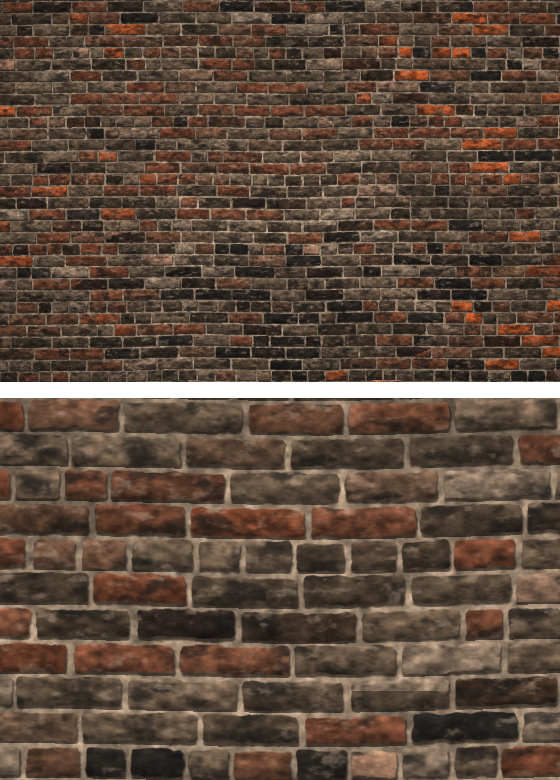
Top, the full canvas; bottom, a detail of the centre.
Reproduce this texture procedurally as a Shadertoy shader.

```glsl
// Old weathered brick wall: courses of long bricks, with a course of short
// headers every five or six rows. Joints are jittered per brick, edges are
// roughened by noise, and hashes choose each brick's clay, soot and lime.

const float ROWS = 33.0;          // courses down the canvas
const float BRICK_LENGTH = 3.14;  // long brick, in course heights
const float JOINT = 0.085;        // half the mortar width

const vec3 UMBER  = vec3(0.20, 0.165, 0.13);
const vec3 TAN    = vec3(0.43, 0.355, 0.285);
const vec3 RUST   = vec3(0.43, 0.24, 0.165);
const vec3 ORANGE = vec3(0.72, 0.33, 0.16);
const vec3 SOOT   = vec3(0.11, 0.105, 0.10);
const vec3 LIME   = vec3(0.61, 0.52, 0.44);
const vec3 MORTAR = vec3(0.50, 0.43, 0.36);

float hash(vec2 p) {
    return fract(sin(dot(p, vec2(127.1, 311.7))) * 43758.5453);
}

float noise(vec2 p) {
    vec2 i = floor(p), f = fract(p);
    f = f * f * (3.0 - 2.0 * f);
    float low = mix(hash(i), hash(i + vec2(1, 0)), f.x);
    float high = mix(hash(i + vec2(0, 1)), hash(i + vec2(1, 1)), f.x);
    return mix(low, high, f.y);
}

float fbm(vec2 p) {
    float sum = 0.0, weight = 0.533;
    for (int i = 0; i < 4; i++) {
        sum += weight * noise(p);
        p = p * 2.03 + 17.3;
        weight *= 0.5;
    }
    return sum;
}

float roundedBox(vec2 p, vec2 halfSize, float radius) {
    vec2 q = abs(p) - halfSize + radius;
    return length(max(q, 0.0)) + min(max(q.x, q.y), 0.0) - radius;
}

// Soft elliptical spot, 1 at its centre
float zone(vec2 uv, vec2 centre, vec2 size) {
    vec2 q = (uv - centre) / size;
    return exp(-dot(q, q));
}

// Position of an upright joint, in brick lengths
float joint(float index, float row) {
    return index + 0.18 * (hash(vec2(index, row + 50.0)) - 0.5);
}

// Finds the brick at p: returns its id, and its left and right ends
vec4 findBrick(vec2 p, float row) {
    float phase = mod(2.0 * row, 11.0);
    bool headers = phase > 7.5 && phase < 9.5;
    float shift = 0.5 * mod(row, 2.0) + 0.3 * hash(vec2(row, 9.0));
    float x = p.x / BRICK_LENGTH + shift;
    float index = floor(x);
    if (x < joint(index, row)) index -= 1.0;
    else if (x >= joint(index + 1.0, row)) index += 1.0;
    float left = joint(index, row), right = joint(index + 1.0, row);
    float side = 0.0;
    if (hash(vec2(index, row + 90.0)) < (headers ? 0.88 : 0.10)) {
        float middle = mix(left, right, 0.42 + 0.16 * hash(vec2(index, row + 130.0)));
        side = step(middle, x);
        if (side > 0.5) left = middle; else right = middle;
    }
    return vec4(2.0 * index + side, row, (vec2(left, right) - shift) * BRICK_LENGTH);
}

// Clay of one brick, with sooty and redder regions of the wall
vec3 clayColor(vec2 id, vec2 uv) {
    float sooty = zone(uv, vec2(0.50, 0.20), vec2(0.30, 0.14));
    float warm = zone(uv, vec2(0.95, 0.12), vec2(0.20, 0.13))
               + 0.6 * zone(uv, vec2(0.85, 0.90), vec2(0.30, 0.20));
    float heat = hash(id + 7.0) + 0.12 * warm - 0.08 * sooty;
    vec3 clay = mix(UMBER, TAN, hash(id + 3.0));
    clay = mix(clay, RUST, 0.85 * smoothstep(0.40, 0.85, heat));
    clay = mix(clay, ORANGE, 0.9 * smoothstep(0.92, 1.02, heat));
    clay = mix(clay, LIME, 0.6 * step(0.96 - 0.05 * uv.y, hash(id + 17.0)));
    return mix(clay, SOOT, 0.8 * step(0.92 - 0.38 * sooty, hash(id + 11.0)));
}

void mainImage(out vec4 fragColor, in vec2 fragCoord) {
    vec2 uv = fragCoord / iResolution.xy;
    float pixel = ROWS / iResolution.y;

    // Wall space counts courses downwards, with a slight sag
    vec2 p = vec2(uv.x * iResolution.x / iResolution.y, 1.0 - uv.y) * ROWS;
    p.y += 0.3 * (noise(p * vec2(0.12, 0.06)) - 0.5);
    float row = floor(p.y);
    vec4 brick = findBrick(p, row);
    vec2 id = brick.xy;

    // Worn brick outline and the shadow below it
    vec2 centre = vec2(0.5 * (brick.z + brick.w), row + 0.5 + 0.06 * (hash(id + 23.0) - 0.5));
    vec2 halfSize = vec2(0.5 * (brick.w - brick.z), 0.5) - JOINT - 0.03 * hash(id + 29.0);
    vec2 local = p - centre;
    float rough = 0.16 * (fbm(p * 2.6) - 0.5);
    float edge = roundedBox(local, halfSize, 0.10) + rough;
    float shadowEdge = roundedBox(local - vec2(0.02, 0.09), halfSize, 0.10) + rough;
    float soft = max(0.7 * pixel, 0.03);
    float inside = 1.0 - smoothstep(-soft, soft, edge);
    float shadow = 1.0 - smoothstep(-0.03, 0.07, shadowEdge);

    // Mortar: grainy, stained, shaded under each brick
    vec3 mortar = MORTAR * (0.55 + 0.9 * fbm(p * 3.0 + 40.0));
    mortar *= (0.8 + 0.4 * noise(p * 0.35)) * (1.0 - 0.55 * shadow);

    // Brick face: mottling, soot blotches, lime dust, lit top edge
    vec2 grain = p * vec2(1.5, 2.6) + 13.0 * hash(id);
    vec3 face = clayColor(id, uv) * (0.45 + 1.1 * fbm(grain * 1.6));
    face = mix(face, SOOT, 0.65 * smoothstep(0.50, 0.75, fbm(grain * 0.8 + 60.0)));
    face = mix(face, LIME, 0.50 * smoothstep(0.56, 0.80, fbm(grain * 1.3 + 90.0)));
    face *= 1.0 - 0.30 * smoothstep(-0.1, 0.5, local.y) + 0.15 * smoothstep(0.2, 0.42, -local.y);

    // Fine grit and darker corners
    vec3 color = mix(mortar, face, inside) * (0.88 + 0.24 * noise(p * 7.0));
    color *= 1.08 - 0.5 * dot(uv - 0.5, uv - 0.5);
    fragColor = vec4(color, 1.0);
}
```
